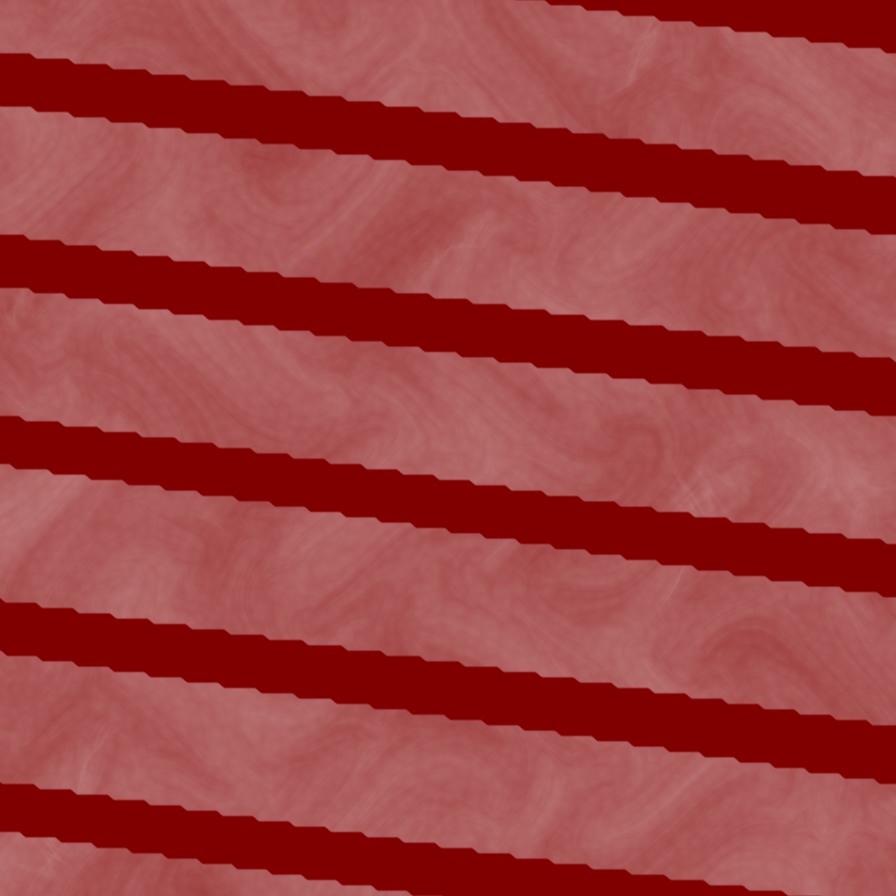
This pattern is drawn by a Shadertoy shader. Its source:

```glsl
// Dark red bands slope gently down to the right across a worn, rosy ground.
// Bands repeat by rounding a slanted coordinate and have finely stepped edges;
// the ground is a white veil thinned by warped sines, wisps and cellular grain.

#define BAND_PERIOD 0.2034
#define BAND_PHASE 0.507
#define BAND_SLOPE 0.1445
#define BAND_HALF 0.0282
#define BAND_FLARE 0.0026
#define BAND_JITTER 0.004
#define STEP_COUNT 168.0
#define EDGE_SOFT 0.0016
#define VEIL 0.352
#define MOTTLE 0.085
#define GRAIN 0.035
#define DARK_RED vec3(0.5, 0.0, 0.0)

float hash(float n) {
    return fract(sin(n * 91.7 + 3.1) * 4375.5);
}

vec2 hash2(vec2 p) {
    return fract(sin(vec2(dot(p, vec2(127.1, 311.7)), dot(p, vec2(269.5, 183.3)))) * 4375.5);
}

// Distance to the nearest scattered point
float cellular(vec2 p) {
    vec2 cell = floor(p);
    float nearest = 2.0;
    for (int j = -1; j <= 1; j++) {
        for (int i = -1; i <= 1; i++) {
            vec2 c = cell + vec2(i, j);
            nearest = min(nearest, length(c + hash2(c) - p));
        }
    }
    return nearest;
}

// Layered sines, each octave bent by the last
float clouds(vec2 p) {
    float sum = 0.0, amp = 0.5;
    for (int i = 0; i < 6; i++) {
        p += 0.7 * sin(p.yx * 1.3 + vec2(1.7, 4.1) * float(i));
        sum += amp * sin(p.x) * sin(p.y);
        p = mat2(1.3, 1.2, -1.2, 1.3) * p + 2.3;
        amp *= 0.68;
    }
    return sum;
}

// Thin pale streaks, leaning up to the right and broken into patches
float wisps(vec2 p) {
    float bend = clouds(p * 9.0 + 5.0);
    float ridge = 1.0 - abs(sin(dot(p, vec2(7.0, -5.0)) + 0.8 * bend));
    float patches = smoothstep(0.1, 0.8, sin(p.x * 9.0 + 1.0) * sin(p.y * 12.0 + p.x * 4.0));
    return pow(ridge, 9.0) * patches;
}

// Height rounded to small steps with softened risers
float stepped(float y) {
    float g = y * STEP_COUNT;
    return (floor(g) + smoothstep(0.38, 0.62, fract(g))) / STEP_COUNT;
}

// Coverage of the nearest sloping band
float bands(vec2 p) {
    float id = round((p.y + BAND_SLOPE * p.x - BAND_PHASE) / BAND_PERIOD);
    float center = BAND_PHASE + id * BAND_PERIOD - BAND_SLOPE * p.x;
    center += BAND_JITTER * (hash(id) - 0.5) + 0.001 * sin(p.x * 6.0 + id * 2.4);
    float halfWidth = BAND_HALF + BAND_FLARE * p.x + 0.003 * (hash(id + 17.0) - 0.5);
    float soft = max(EDGE_SOFT, 0.75 / iResolution.y);
    float above = smoothstep(-soft, soft, p.y - stepped(center - halfWidth));
    float below = smoothstep(-soft, soft, stepped(center + halfWidth) - p.y);
    return above * below;
}

void mainImage(out vec4 fragColor, in vec2 fragCoord) {
    vec2 p = fragCoord / iResolution.y;

    // Worn veil over the red
    float veil = VEIL + MOTTLE * clouds(p * 14.0 + 1.5);
    veil += GRAIN * (0.45 - cellular(p * 75.0)) + 0.06 * wisps(p);
    veil = clamp(veil, 0.25, 0.46);

    // Bands let the plain red through
    vec3 color = mix(DARK_RED, vec3(1.0), veil * (1.0 - bands(p)));
    fragColor = vec4(color, 1.0);
}
```
